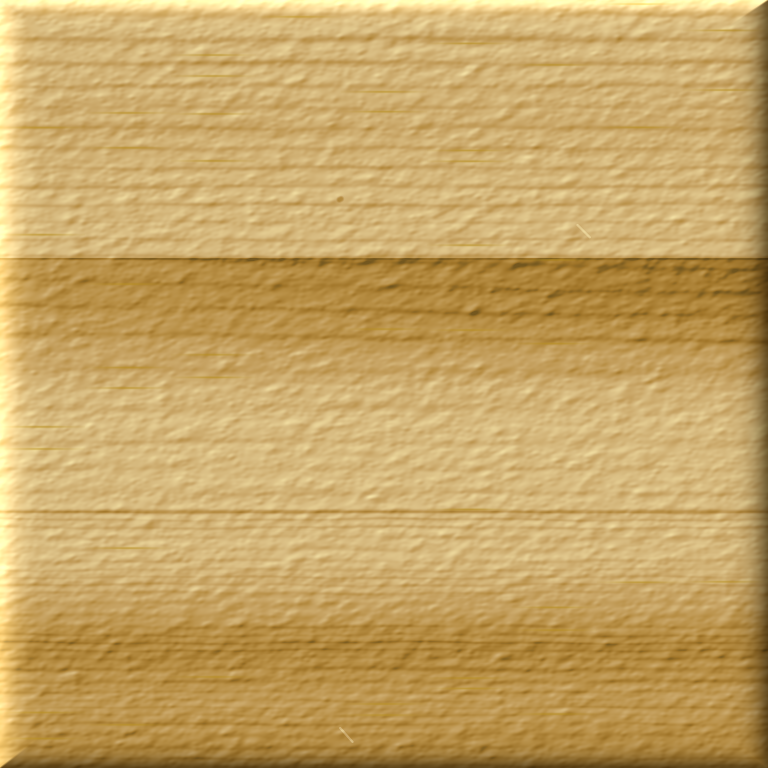
Reproduce this texture procedurally as a WebGL 1 fragment shader.

```glsl
precision highp float;
uniform vec2 u_resolution;

const float SEAM_UPPER = 0.336;
const float SEAM_LOWER = 0.666;

vec2 hash2(vec2 p) {
  return fract(sin(vec2(dot(p, vec2(127.1, 311.7)), dot(p, vec2(269.5, 183.3)))) * 43758.55);
}

// Soft cellular height: one rounded bump of random size per cell
float bumps(vec2 p) {
  vec2 cell = floor(p);
  float height = 0.0;
  for (int j = -1; j <= 1; j++) {
    for (int i = -1; i <= 1; i++) {
      vec2 id = cell + vec2(float(i), float(j));
      vec2 away = p - id - hash2(id);
      height += hash2(id + 17.3).x * exp(-5.0 * dot(away, away));
    }
  }
  return height;
}

// Slanted fibres lit from the upper left
float emboss(vec2 uv, vec2 scale, float slant) {
  vec2 p = vec2(uv.x, uv.y - slant * uv.x) * scale;
  vec2 toLight = vec2(-0.2, 0.4);
  return bumps(p - toLight) - bumps(p + toLight);
}

// Dark ring at each whole phase, with a softer shade around it
float grain(float phase, float width, float x) {
  float id = floor(phase + 0.5);
  float away = abs(phase - id);
  float strength = 0.45 + 0.55 * hash2(vec2(id, 4.0)).x;
  strength *= 0.85 + 0.15 * sin(x * 9.0 + id * 2.4);
  float core = exp(-away * away / (width * width));
  float halo = exp(-away * away / (width * width * 7.0));
  return strength * (0.7 * core + 0.3 * halo);
}

// Short tapered resin marks scattered over a grid
float flecks(vec2 uv, vec2 grid) {
  vec2 p = uv * grid;
  vec2 id = floor(p);
  vec2 rnd = hash2(id + 51.0);
  vec2 q = (fract(p) - vec2(0.5, 0.3 + 0.4 * rnd.y)) / vec2(0.45, 0.13);
  return step(0.91, rnd.x) * exp(-2.0 * dot(q, q));
}

float scratch(vec2 uv, vec2 a, vec2 b, float width) {
  vec2 ab = b - a;
  float t = clamp(dot(uv - a, ab) / dot(ab, ab), 0.0, 1.0);
  return 1.0 - smoothstep(0.3 * width, width, length(uv - a - ab * t));
}

vec3 woodColor(float tone) {
  vec3 c = mix(vec3(0.45, 0.34, 0.12), vec3(0.63, 0.46, 0.16), clamp(tone * 4.0, 0.0, 1.0));
  c = mix(c, vec3(0.72, 0.56, 0.27), clamp(tone * 4.0 - 1.0, 0.0, 1.0));
  c = mix(c, vec3(0.78, 0.64, 0.39), clamp(tone * 4.0 - 2.0, 0.0, 1.0));
  c = mix(c, vec3(0.85, 0.74, 0.51), clamp(tone * 4.0 - 3.0, 0.0, 1.0));
  return mix(c, vec3(0.99, 0.93, 0.69), clamp((tone - 1.0) * 2.0, 0.0, 1.0));
}

float topBoard(float x, float d) {
  float s = d - 0.018;
  float phase = s * 29.6 + s * s * 26.5;
  float tone = 0.98 - 0.1 * exp(-pow((d - 0.16) / 0.05, 2.0));
  return tone - 0.42 * grain(phase, 0.11, x);
}

float middleBoard(float x, float d) {
  float fade = smoothstep(0.36, 0.56, d);
  float s = d - 0.372 - 0.018 * (x - 0.42) * (1.0 - fade);
  float phase = s * 25.9 + 0.27 * sin(s * 23.2);
  float tone = mix(0.49, 0.99, fade) - 0.26 * (x - 0.35) * (1.0 - fade);
  return tone - mix(0.3, 0.25, fade) * grain(phase, 0.1, x);
}

float bottomBoard(float x, float d) {
  float phase = (d - SEAM_LOWER) * 82.0 + 0.3 * sin(d * 75.0);
  float tone = mix(1.02, 0.66, smoothstep(0.71, 0.84, d));
  tone -= 0.16 * exp(-pow((d - 0.845) / 0.028, 2.0));
  tone -= 0.12 * smoothstep(0.92, 0.98, d);
  return tone - 0.32 * grain(phase, 0.2, x);
}

void main() {
  vec2 uv = gl_FragCoord.xy / u_resolution;
  float aa = 0.75 / u_resolution.y;
  float x = uv.x;
  float d = 1.0 - uv.y;
  float wavy = d + 0.0012 * sin(x * 11.0 + d * 40.0) + 0.0006 * sin(x * 37.0 - d * 90.0);

  // Three boards and their joints
  float tone = mix(topBoard(x, wavy), middleBoard(x, wavy), smoothstep(-aa, aa, d - SEAM_UPPER));
  tone = mix(tone, bottomBoard(x, wavy), smoothstep(-aa, aa, d - SEAM_LOWER));
  tone -= 0.3 * exp(-pow((d - SEAM_UPPER - 0.001) / 0.0018, 2.0));
  tone -= 0.42 * exp(-pow((d - SEAM_LOWER) / 0.0025, 2.0));

  // Surface relief and faint streaks
  tone += 0.2 * emboss(uv, vec2(42.0, 95.0), 0.35);
  tone += 0.13 * emboss(uv + 3.7, vec2(105.0, 190.0), 0.25);
  tone += 0.025 * sin(wavy * 410.0 + 2.0 * sin(x * 5.0)) + 0.02 * sin(wavy * 173.0 + x * 3.0);

  // Small blemishes
  tone += 0.3 * scratch(uv, vec2(0.752, 0.707), vec2(0.768, 0.691), 0.0022);
  tone += 0.4 * scratch(uv, vec2(0.443, 0.052), vec2(0.459, 0.034), 0.0022);
  tone -= 0.4 * scratch(uv, vec2(0.442, 0.740), vec2(0.444, 0.741), 0.005);
  vec3 color = woodColor(tone);
  color = mix(color, vec3(0.72, 0.56, 0.12), 0.6 * flecks(uv, vec2(9.0, 64.0)));

  // Mitred bevel: lit left and top, shaded right and bottom
  float litEdge = min(x, d * 1.5);
  float darkEdge = min(1.0 - x, uv.y * 1.3);
  float lit = smoothstep(-0.003, 0.003, darkEdge - litEdge);
  float glow = lit * exp(-pow(litEdge / 0.021, 1.4));
  float shade = (1.0 - lit) * exp(-pow(darkEdge / 0.018, 1.3));
  color += glow * vec3(0.30, 0.29, 0.23);
  color *= 1.0 - shade * vec3(0.48, 0.51, 0.62);
  gl_FragColor = vec4(clamp(color, 0.0, 1.0), 1.0);
}
```
